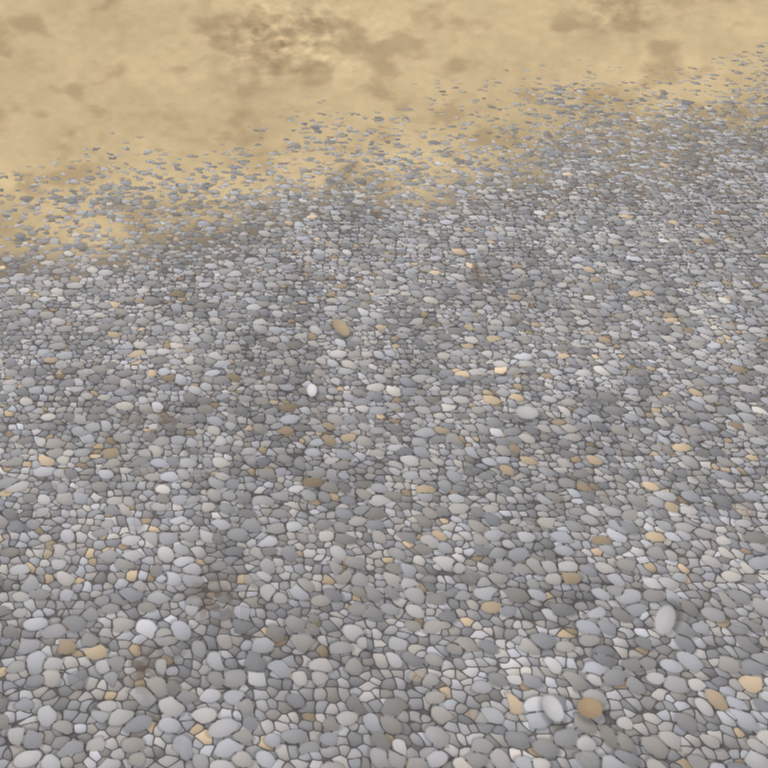
Reproduce this texture procedurally as a three.js fragment shader.

```glsl
// Grey gravel seen at a slant, thinning out into a bank of yellow sand.
#define HORIZON 1.42
#define DENSITY 50.0
#define FLATTEN 1.4
#define TILT -0.38
#define EDGE_LEFT 0.685
#define EDGE_RISE 0.17
#define EDGE_SOFT 0.12
#define SAND vec3(0.79, 0.705, 0.555)
#define GAP vec3(0.435, 0.415, 0.415)
#define BLUR 0.0006

varying vec2 vUv;

vec2 hash2(vec2 p) {
  vec3 q = fract(p.xyx * vec3(0.1031, 0.1030, 0.0973));
  q += dot(q, q.yzx + 33.33);
  return fract((q.xx + q.yz) * q.zy);
}

float noise(vec2 p) {
  vec2 i = floor(p), f = fract(p);
  f = f * f * (3.0 - 2.0 * f);
  float low = mix(hash2(i).x, hash2(i + vec2(1, 0)).x, f.x);
  float high = mix(hash2(i + vec2(0, 1)).x, hash2(i + 1.0).x, f.x);
  return mix(low, high, f.y);
}

float fbm(vec2 p) {
  float sum = 0.0, amp = 0.5;
  for (int i = 0; i < 5; i++) {
    sum += amp * noise(p);
    p = mat2(1.6, 1.2, -1.2, 1.6) * p + 7.3;
    amp *= 0.5;
  }
  return sum;
}

vec2 turn(vec2 p, float a) {
  return vec2(cos(a) * p.x + sin(a) * p.y, cos(a) * p.y - sin(a) * p.x);
}

float spot(vec2 uv, vec2 centre, vec2 size) {
  vec2 d = (uv - centre) / size;
  return exp(-dot(d, d));
}

// Perspective from the canvas to the flat ground
vec2 toGround(vec2 uv) {
  return DENSITY * vec2(uv.x - 0.5, FLATTEN) / (HORIZON - uv.y);
}

vec3 stoneColour(vec2 id) {
  vec2 h = hash2(id + 71.0), k = hash2(id + 133.0);
  vec3 tint = mix(vec3(0.985, 0.99, 1.025), vec3(1.03, 0.995, 0.96), h.y);
  tint = mix(tint, vec3(1.09, 0.98, 0.84), step(0.955, k.x));
  return tint * (mix(0.53, 0.755, h.x) + 0.08 * step(0.95, k.y));
}

// One layer of tilted oval stones, laid over the colour below
vec3 layStones(vec3 below, vec2 p, float cover, float radius) {
  vec2 cell = floor(p), id = cell, offset = vec2(0.0);
  float near = 9.0, next = 9.0;
  for (int y = -1; y <= 1; y++)
  for (int x = -1; x <= 1; x++) {
    vec2 c = cell + vec2(x, y);
    vec2 h = hash2(c), k = hash2(c + 19.0);
    vec2 d = p - c - 0.15 - 0.7 * h;
    float r = length(turn(d, TILT + 1.3 * (k.x - 0.5)) * vec2(0.78, 1.22));
    r *= mix(0.85, 1.3, k.y);
    if (r < near) { next = near; near = r; id = c; offset = d; }
    else next = min(next, r);
  }
  float chance = hash2(id + 47.0).x;
  float present = smoothstep(chance - 0.04, chance + 0.04, cover * 1.08 - 0.04);
  float shape = smoothstep(0.0, 0.17, next - near) * smoothstep(radius, radius - 0.12, near);
  float light = 1.0 + 0.17 * dot(offset, vec2(-0.45, 0.9)) - 0.16 * near * near;
  float shade = 1.0 - 0.2 * present * smoothstep(radius + 0.16, radius - 0.05, near);
  return mix(below * shade, stoneColour(id) * light, shape * present);
}

vec3 sandColour(vec2 uv) {
  vec2 p = uv * vec2(1.0, 1.6);
  float broad = fbm(p * 9.0), grain = fbm(p * 75.0);
  float rough = spot(uv, vec2(0.37, 0.95), vec2(0.08, 0.045)) + 0.7 * spot(uv, vec2(0.8, 0.99), vec2(0.05, 0.025));
  vec3 col = SAND * (0.86 + 0.2 * broad + 0.11 * grain);
  float stain = smoothstep(0.5, 0.75, fbm(p * 22.0 + 4.0) + 0.12 * rough);
  col = mix(col, vec3(0.62, 0.53, 0.41), stain * 0.5);
  return col * (1.0 + rough * 0.6 * (grain - 0.52));
}

// A single pebble that stands out from the bed
vec3 pebble(vec3 col, vec2 uv, vec2 centre, vec2 size, float angle, vec3 tone) {
  vec2 d = turn(uv - centre, angle) / size;
  float r = length(d);
  col *= 1.0 - 0.25 * smoothstep(1.5, 0.8, length(d + vec2(-0.2, 0.3)));
  return mix(col, tone * (1.0 + 0.07 * d.y - 0.07 * r), smoothstep(1.1, 0.8, r));
}

vec3 scene(vec2 uv) {
  float edge = EDGE_LEFT + EDGE_RISE * uv.x + 0.12 * (fbm(uv * vec2(7.0, 12.0)) - 0.48);
  float cover = smoothstep(EDGE_SOFT, -EDGE_SOFT, uv.y - edge);
  vec2 g = toGround(uv);
  vec3 col = mix(sandColour(uv), GAP, smoothstep(0.35, 1.0, cover));
  col = layStones(col, g * 1.75 + 90.0, cover, 0.8);
  col = layStones(col, g + 200.0, cover * 0.62, 0.56);
  col *= mix(1.0, 0.88 + 0.25 * fbm(uv * 13.0 + 3.0), cover);
  // Brown litter between the stones
  float litter = spot(uv, vec2(0.62, 0.65), vec2(0.012, 0.02)) + spot(uv, vec2(0.28, 0.22), vec2(0.03, 0.025))
    + spot(uv, vec2(0.185, 0.13), vec2(0.018, 0.03)) + spot(uv, vec2(0.195, 0.45), vec2(0.035, 0.015));
  col = mix(col, vec3(0.4, 0.34, 0.29), 0.6 * litter * smoothstep(0.35, 0.6, noise(uv * 110.0)));
  // Pale and tan pebbles
  col = pebble(col, uv, vec2(0.406, 0.492), vec2(0.007, 0.009), 0.0, vec3(0.88, 0.87, 0.88));
  col = pebble(col, uv, vec2(0.444, 0.574), vec2(0.015, 0.008), -0.8, vec3(0.72, 0.64, 0.54));
  col = pebble(col, uv, vec2(0.686, 0.463), vec2(0.016, 0.009), -0.15, vec3(0.76, 0.75, 0.74));
  col = pebble(col, uv, vec2(0.768, 0.078), vec2(0.018, 0.014), -0.3, vec3(0.68, 0.59, 0.48));
  col = pebble(col, uv, vec2(0.720, 0.078), vec2(0.021, 0.012), -1.0, vec3(0.79, 0.78, 0.78));
  return pebble(col, uv, vec2(0.866, 0.193), vec2(0.021, 0.014), 1.3, vec3(0.75, 0.74, 0.74));
}

void main() {
  vec3 sum = vec3(0.0);
  for (int i = 0; i < 4; i++) {
    vec2 corner = vec2(mod(float(i), 2.0), floor(float(i) * 0.5)) * 2.0 - 1.0;
    sum += scene(vUv + BLUR * corner);
  }
  gl_FragColor = vec4(sum * 0.25, 1.0);
}
```
